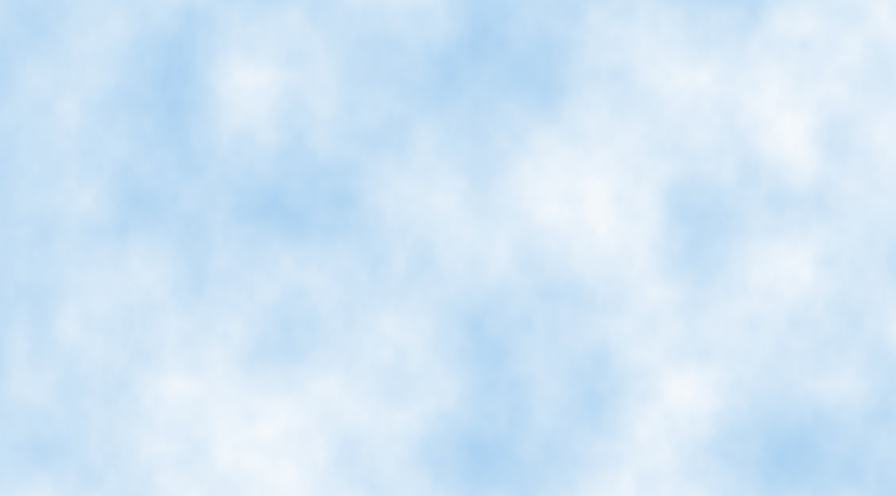
Reproduce this texture procedurally as a WebGL 1 fragment shader.

```glsl
precision highp float;

uniform vec2 u_resolution;

const vec3 SKY_BLUE = vec3(0.665, 0.820, 0.944);
const vec3 CLOUD_WHITE = vec3(0.985, 0.988, 0.992);
const vec2 CELLS_PER_HEIGHT = vec2(4.9, 4.0); // cells slightly taller than wide
const vec2 FIELD_OFFSET = vec2(17.3, 41.7);
const vec2 OCTAVE_SHIFT = vec2(13.7, 7.9);
const float LACUNARITY = 2.0;
const float GAIN = 0.5;
const float CONTRAST = 1.5;
const int OCTAVES = 6;

float hash(vec2 cell) {
  return fract(sin(dot(cell, vec2(127.1, 311.7))) * 43758.5453);
}

// Smoothly interpolated lattice noise in 0..1
float valueNoise(vec2 p) {
  vec2 cell = floor(p);
  vec2 f = fract(p);
  vec2 blend = f * f * (3.0 - 2.0 * f);
  float bottom = mix(hash(cell), hash(cell + vec2(1.0, 0.0)), blend.x);
  float top = mix(hash(cell + vec2(0.0, 1.0)), hash(cell + vec2(1.0, 1.0)), blend.x);
  return mix(bottom, top, blend.y);
}

// Sum of octaves, normalised to 0..1
float cloudDensity(vec2 p) {
  float sum = 0.0;
  float total = 0.0;
  float amplitude = 1.0;
  for (int i = 0; i < OCTAVES; i++) {
    sum += amplitude * valueNoise(p);
    total += amplitude;
    p = p * LACUNARITY + OCTAVE_SHIFT;
    amplitude *= GAIN;
  }
  return sum / total;
}

void main() {
  vec2 uv = gl_FragCoord.xy / u_resolution.y;
  float density = cloudDensity(uv * CELLS_PER_HEIGHT + FIELD_OFFSET);
  float cover = clamp(0.5 + (density - 0.5) * CONTRAST, 0.0, 1.0);
  gl_FragColor = vec4(mix(SKY_BLUE, CLOUD_WHITE, cover), 1.0);
}
```
